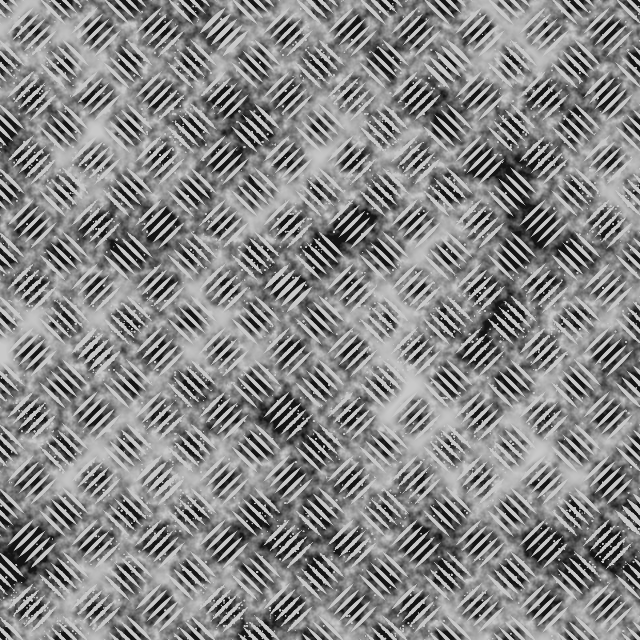
Give the GLSL for this texture, as a WebGL 1 fragment shader.

```glsl
precision highp float;
// Worn tread plate: two interleaved lattices of five-bar groups, leaning
// left and right in turn. Soft shade sits between the bars, gradient noise
// lays grime over the plate, and hashed flecks chip the metal.

uniform vec2 u_resolution;

const float REPEATS = 10.0;      // groups of each lean across and down
const float BAR_PITCH = 0.126;   // all bar sizes are in repeats
const float BAR_HALF_LENGTH = 0.285;
const float BAR_HALF_WIDTH = 0.030;
const float FLECK_GRID = 250.0;
const vec3 METAL = vec3(0.79);
const vec3 PLATE = vec3(0.79);
const vec3 GRIME = vec3(0.08);

float hash(vec2 p) {
  vec3 q = fract(p.xyx * vec3(0.1031, 0.1030, 0.0973));
  q += dot(q, q.yzx + 33.33);
  return fract((q.x + q.y) * q.z);
}

float gradientDot(vec2 corner, vec2 offset) {
  float angle = 6.28318 * hash(corner);
  return dot(vec2(cos(angle), sin(angle)), offset);
}

float gradientNoise(vec2 p) {
  vec2 i = floor(p), f = fract(p);
  vec2 s = f * f * f * (f * (f * 6.0 - 15.0) + 10.0);
  vec2 e = vec2(1.0, 0.0);
  float low = mix(gradientDot(i, f), gradientDot(i + e, f - e), s.x);
  float high = mix(gradientDot(i + e.yx, f - e.yx),
                   gradientDot(i + 1.0, f - 1.0), s.x);
  return mix(low, high, s.y);
}

float fbm(vec2 p) {
  float sum = 0.0, amplitude = 1.0;
  for (int i = 0; i < 3; i++) {
    sum += amplitude * gradientNoise(p);
    p = mat2(1.6, 1.2, -1.2, 1.6) * p + 7.3;
    amplitude *= 0.5;
  }
  return sum;
}

// One lattice of groups: x is bar coverage, y is the shade around the group.
// lean is +1 for rising bars and -1 for falling bars.
vec2 barGroups(vec2 p, float lean, float fray, float pixel) {
  vec2 id = mod(floor(p), REPEATS + 1.0);
  vec2 q = fract(p) - 0.5;
  float along = (q.x + lean * q.y) * 0.70711;
  float across = (q.y - lean * q.x) * 0.70711;

  float pick = hash(id + 19.0 * lean + 40.0);
  float girth = mix(0.92, 1.06, pick) + 0.25 * step(0.95, pick);
  float bar = clamp(floor(across / BAR_PITCH + 0.5), -2.0, 2.0);
  float taper = abs(along) / BAR_HALF_LENGTH;
  float halfWidth = BAR_HALF_WIDTH * girth * (1.0 - pow(taper, 2.5));
  float edge = abs(across - bar * BAR_PITCH) - halfWidth + fray;

  float coverage = 1.0 - smoothstep(-0.5 * pixel, 0.5 * pixel, edge);
  float shade = exp(-dot(q, q) / 0.055);
  return vec2(coverage, shade);
}

// Scattered ragged chips, kept where the hash falls below density.
float flecks(vec2 uv, float density, float pixel) {
  vec2 p = uv * FLECK_GRID;
  vec2 id = floor(p);
  vec2 centre = 0.4 + 0.2 * vec2(hash(id + 3.1), hash(id + 57.7));
  float radius = mix(0.2, 0.5, hash(id + 91.3));
  float d = length(fract(p) - centre) - radius;
  float chip = 1.0 - smoothstep(-0.5 * pixel, 0.5 * pixel, d);
  return chip * step(hash(id + 211.0), density);
}

void main() {
  vec2 uv = gl_FragCoord.xy / u_resolution;
  float pixel = 1.0 / min(u_resolution.x, u_resolution.y);

  // Noise layers: broad stains, fine mottling, patches of heavier wear
  float stain = fbm(uv * 6.0 + 11.7);
  float mottle = fbm(uv * 60.0 + 3.9);
  float wear = smoothstep(-0.3, 0.4, gradientNoise(uv * 9.0 + 31.0));
  float fray = 0.016 * wear * gradientNoise(uv * 260.0);

  // Rising groups sit at cell centres, falling groups at cell corners
  vec2 p = uv * REPEATS;
  vec2 rising = barGroups(p, 1.0, fray, pixel * REPEATS);
  vec2 falling = barGroups(p + 0.5, -1.0, fray, pixel * REPEATS);
  float bars = max(rising.x, falling.x);
  float shade = max(rising.y, falling.y);

  // Plate tone: grime gathers in stains and between the bars
  float dirt = 0.23 + 0.5 * stain + 0.8 * max(stain - 0.25, 0.0) + 0.95 * shade;
  dirt += 0.6 * mottle * smoothstep(0.0, 0.4, dirt);
  vec3 color = mix(PLATE, GRIME, clamp(dirt, 0.0, 1.0));

  // Bare metal: bars and flecks
  float density = (0.015 + 0.1 * wear) * smoothstep(0.01, 0.2, shade);
  float chips = flecks(uv, density, pixel * FLECK_GRID);
  color = mix(color, METAL, max(bars, chips));

  gl_FragColor = vec4(color, 1.0);
}
```
